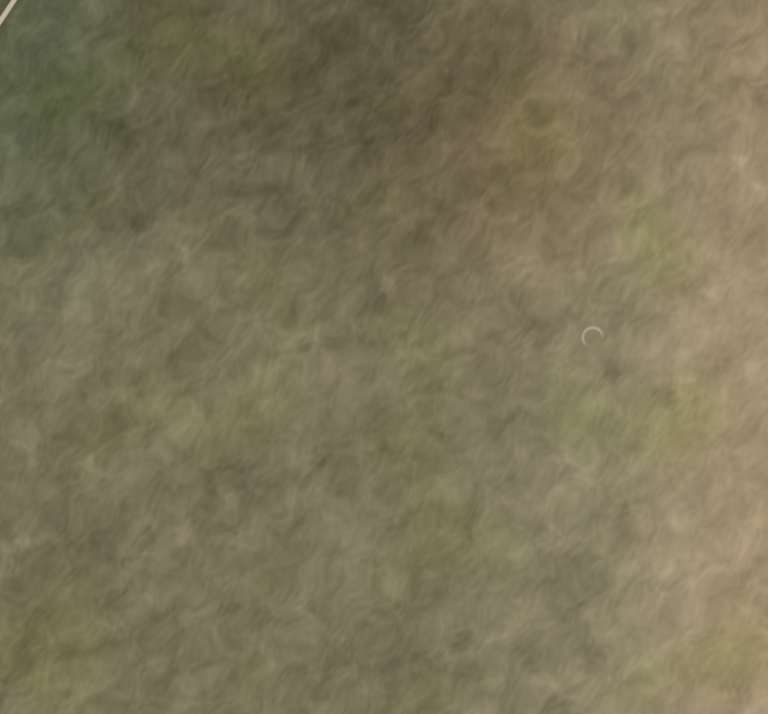
Give the GLSL for this texture, as a Shadertoy shader.

```glsl
const vec3 SHADE = vec3(0.335, 0.312, 0.228);
const vec3 STRAW = vec3(0.635, 0.598, 0.485);
const vec3 MOSS = vec3(0.87, 0.98, 0.96);
const vec3 CLAY = vec3(1.04, 0.985, 0.97);
const vec3 OLIVE = vec3(0.99, 1.02, 0.92);
const vec3 PALE = vec3(0.74, 0.71, 0.62);

float hash(vec2 p) {
    vec3 q = fract(p.xyx * vec3(0.1031, 0.1030, 0.0973));
    q += dot(q, q.yzx + 33.33);
    return fract((q.x + q.y) * q.z);
}

// Gradient noise centred on zero
float corner(vec2 cell, vec2 offset) {
    float angle = 6.2832 * hash(cell);
    return dot(vec2(cos(angle), sin(angle)), offset);
}

float noise(vec2 p) {
    vec2 i = floor(p), f = fract(p);
    vec2 w = f * f * f * (f * (f * 6.0 - 15.0) + 10.0);
    vec2 e = vec2(1.0, 0.0);
    float low = mix(corner(i, f), corner(i + e, f - e), w.x);
    float high = mix(corner(i + e.yx, f - e.yx), corner(i + 1.0, f - 1.0), w.x);
    return mix(low, high, w.y);
}

float fbm(vec2 p, int octaves, float gain) {
    float sum = 0.0, amp = 1.0;
    for (int i = 0; i < octaves; i++) {
        sum += amp * noise(p);
        p = mat2(1.6, 1.2, -1.2, 1.6) * p + 17.3;
        amp *= gain;
    }
    return sum;
}

// Coordinates across and along a slanted direction
vec2 slant(vec2 p, float angle, vec2 scale) {
    vec2 along = vec2(cos(angle), sin(angle));
    return scale * vec2(dot(p, vec2(along.y, -along.x)), dot(p, along));
}

float blob(vec2 p, vec2 centre, vec2 size) {
    vec2 d = (p - centre) / size;
    return exp(-dot(d, d));
}

// Sparse soft flecks, jittered within a grid
float flecks(vec2 p, float density, float amount, float seed) {
    vec2 cell = floor(p * density);
    float sum = 0.0;
    for (int y = -1; y <= 1; y++)
    for (int x = -1; x <= 1; x++) {
        vec2 id = cell + vec2(x, y);
        vec2 jitter = vec2(hash(id + seed), hash(id + seed + 41.0));
        float strength = hash(id + seed + 83.0);
        float shown = step(1.0 - amount, strength) * hash(id + seed + 7.0);
        sum += shown * blob(p * density, id + jitter, vec2(0.14, 0.19));
    }
    return sum;
}

float segment(vec2 p, vec2 a, vec2 b) {
    vec2 d = b - a;
    return length(p - a - d * clamp(dot(p - a, d) / dot(d, d), 0.0, 1.0));
}

// Broad light falling from the right, shadow at the top
float lighting(vec2 uv) {
    float light = 0.41 + 0.12 * uv.x + 0.36 * smoothstep(0.5, 1.05, uv.x);
    light -= 0.14 * smoothstep(0.5, 1.0, uv.y);
    light -= 0.21 * blob(uv, vec2(0.45, 0.86), vec2(0.3, 0.22));
    return light + 0.08 * blob(uv, vec2(0.14, 0.55), vec2(0.2, 0.15));
}

void mainImage(out vec4 fragColor, in vec2 fragCoord) {
    vec2 uv = fragCoord / iResolution.xy;
    vec2 p = fragCoord / iResolution.y;
    float aspect = iResolution.x / iResolution.y;
    vec2 warp = vec2(noise(p * 21.0), noise(p * 21.0 + 50.0));
    vec2 q = p + 0.018 * warp;

    // Patches, tufts and fine slanted fibres
    float tone = lighting(uv);
    tone += 0.17 * fbm(slant(q, 0.8, vec2(8.0, 5.5)), 3, 0.65);
    tone += 0.20 * fbm(slant(q, 0.75, vec2(29.0, 20.0)), 3, 0.65);
    tone += 0.10 * noise(slant(q, 1.1, vec2(125.0, 50.0)));
    tone += 0.05 * noise(slant(p, 1.25, vec2(190.0, 75.0)));

    // Pale wisps and small dark hollows
    float wisp = 1.0 - abs(noise(slant(q, 0.5, vec2(38.0, 25.0)) + 9.0)) * 4.0;
    tone += 0.10 * max(wisp, 0.0) * smoothstep(0.05, 0.4, noise(p * 13.0 + 31.0));
    vec2 ragged = p + 0.012 * vec2(noise(p * 70.0), noise(p * 70.0 + 20.0));
    tone += 0.28 * flecks(ragged, 13.0, 0.16, 3.0);
    tone -= 0.24 * flecks(ragged, 11.0, 0.17, 60.0);

    // Earth colours with mossy, clay and olive drifts
    vec3 color = mix(SHADE, STRAW, clamp(tone, -0.1, 1.1));
    float moss = smoothstep(0.32, 0.0, uv.x) * smoothstep(0.35, 0.95, uv.y);
    color *= mix(vec3(1.0), MOSS, moss);
    float clay = max(smoothstep(0.75, 1.0, uv.x), blob(uv, vec2(0.68, 0.8), vec2(0.2)));
    color *= mix(vec3(1.0), CLAY, clay);
    color *= mix(vec3(1.0), OLIVE, smoothstep(0.0, 0.5, noise(p * 6.0 + 4.0)));

    // Small pale curl and a thin strip across the corner
    vec2 c = p - vec2(0.772 * aspect, 0.527);
    float ring = abs(length(c) - 0.014);
    float curl = smoothstep(0.004, 0.0, ring) * smoothstep(-0.012, 0.006, c.y - 0.5 * c.x);
    color = mix(color, PALE, 0.65 * curl);
    float strip = segment(p, vec2(-0.01, 0.955), vec2(0.03, 1.015));
    color = mix(color, SHADE, 0.6 * smoothstep(0.012, 0.004, strip));
    color = mix(color, PALE, smoothstep(0.005, 0.002, strip));

    fragColor = vec4(color, 1.0);
}
```
